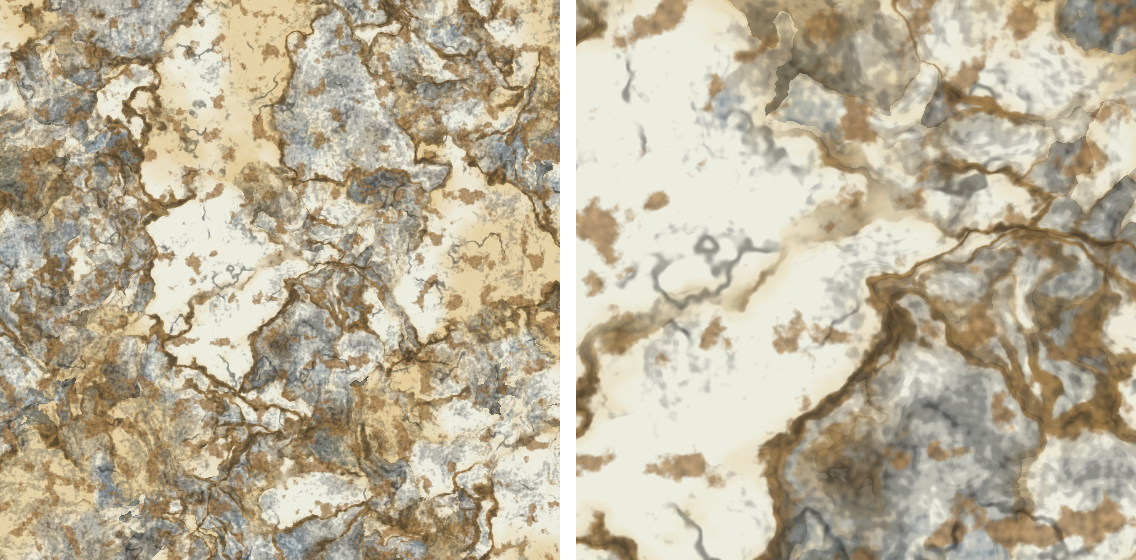
Left, the full canvas; right, a detail of the centre.
This texture is drawn by a WebGL 1 fragment shader. Its source:

```glsl
precision highp float;
// Brecciated rock: pale angular clasts set in broken chips and rusty veins.
// Warped Voronoi cells split over three sizes; gradient noise adds the
// mottling, iron stain, cracks and fine mineral grain.
uniform vec2 u_resolution;

#define CLAST_SCALE 4.2
#define SPLIT_RATIO 2.2
#define WHOLE_CHANCE 0.46
#define WARP 0.13
#define VEIN_WIDTH 0.0062
#define MOTTLE 0.62
#define GRAIN 0.17
#define STAIN_AMOUNT 0.55
#define BRIGHTNESS 0.64

vec2 hash2(vec2 p) {
  vec3 q = fract(p.xyx * vec3(0.1031, 0.1030, 0.0973));
  q += dot(q, q.yzx + 33.33);
  return fract((q.xx + q.yz) * q.zy);
}

float cornerSlope(vec2 cell, vec2 corner, vec2 f) {
  float angle = 6.2832 * hash2(cell + corner).x;
  return dot(vec2(cos(angle), sin(angle)), f - corner);
}

float gradientNoise(vec2 p) {
  vec2 i = floor(p), f = fract(p);
  vec2 u = f * f * f * (f * (f * 6.0 - 15.0) + 10.0);
  float low = mix(cornerSlope(i, vec2(0.0), f), cornerSlope(i, vec2(1.0, 0.0), f), u.x);
  float high = mix(cornerSlope(i, vec2(0.0, 1.0), f), cornerSlope(i, vec2(1.0), f), u.x);
  return 1.4 * mix(low, high, u.y);
}

float fbm(vec2 p) {
  float sum = 0.0, amplitude = 0.5;
  for (int i = 0; i < 5; i++) {
    sum += amplitude * gradientNoise(p);
    p = mat2(1.6, 1.2, -1.2, 1.6) * p + 19.7;
    amplitude *= 0.52;
  }
  return sum;
}

// Returns distance to the nearest cell border, then the cell id.
vec3 voronoi(vec2 p) {
  vec2 i = floor(p), f = fract(p), nearCell = vec2(0.0), nearRay = vec2(0.0);
  float nearest = 8.0;
  for (int y = -1; y <= 1; y++) {
    for (int x = -1; x <= 1; x++) {
      vec2 cell = vec2(float(x), float(y));
      vec2 ray = cell + hash2(i + cell) - f;
      float d = dot(ray, ray);
      if (d < nearest) { nearest = d; nearCell = cell; nearRay = ray; }
    }
  }
  float border = 8.0;
  for (int y = -2; y <= 2; y++) {
    for (int x = -2; x <= 2; x++) {
      vec2 cell = nearCell + vec2(float(x), float(y));
      vec2 ray = cell + hash2(i + cell) - f;
      vec2 between = ray - nearRay;
      if (dot(between, between) > 0.0001)
        border = min(border, dot(0.5 * (nearRay + ray), normalize(between)));
    }
  }
  return vec3(border, i + nearCell);
}

vec3 mineralRamp(float tone) {
  vec3 slate = vec3(0.35, 0.35, 0.34), grey = vec3(0.56, 0.56, 0.54);
  vec3 pale = vec3(0.75, 0.745, 0.705), chalk = vec3(0.93, 0.93, 0.875);
  vec3 color = mix(slate, grey, smoothstep(0.0, 0.34, tone));
  color = mix(color, pale, smoothstep(0.34, 0.60, tone));
  return mix(color, chalk, smoothstep(0.60, 0.88, tone));
}

void main() {
  vec2 uv = gl_FragCoord.xy / u_resolution.y;
  vec2 bend = vec2(fbm(uv * 4.5 + 3.0), fbm(uv * 4.5 + 41.0));
  vec2 ragged = vec2(fbm(uv * 19.0 + 7.0), fbm(uv * 19.0 + 63.0));
  vec2 p = uv + WARP * bend + 0.028 * ragged;

  // Whole clasts stop the loop; the others break into smaller chips.
  float scale = CLAST_SCALE, border = 1.0, level = 0.0;
  vec2 pick = vec2(0.0);
  for (int i = 0; i < 3; i++) {
    level = float(i);
    vec3 cell = voronoi(p * scale + 11.3 * level);
    border = min(border, cell.x / scale + 0.0018 * level);
    pick = hash2(cell.yz + 37.0 * (level + 1.0));
    if (pick.x < WHOLE_CHANCE) break;
    scale *= SPLIT_RATIO;
  }

  // Mineral tone from clast, cloudy patches and grain
  float cloud = fbm(uv * 11.0 + 5.0 * pick);
  float patches = fbm(uv * 34.0 + 8.0 * bend);
  float grain = gradientNoise(uv * 135.0) + 0.8 * gradientNoise(uv * 225.0 + 9.0);
  float tone = BRIGHTNESS + 0.10 - 0.10 * level + 0.48 * (pick.y - 0.5);
  tone += MOTTLE * (cloud + 0.85 * patches) + GRAIN * grain;
  vec3 color = mineralRamp(tone);
  color *= 1.0 + vec3(-0.09, -0.02, 0.06) * smoothstep(0.0, 0.3, fbm(uv * 8.0 + 77.0)) * (1.0 - smoothstep(0.4, 0.8, tone));

  // Iron stain: tan regions, halos round the veins and rusty blotches
  float region = fbm(uv * 3.2 + 23.0) + 0.5 * (fract(pick.x * 17.0 + pick.y) - 0.5);
  float halo = 1.0 - smoothstep(0.0, 0.024, border + 0.012 * patches);
  float stain = smoothstep(-0.02, 0.28, region) + 0.55 * halo;
  color *= mix(vec3(1.0), vec3(0.96, 0.86, 0.69), min(1.2, stain) * STAIN_AMOUNT * 1.5);
  float blotch = smoothstep(0.14, 0.32, fbm(uv * 27.0 + 51.0) + 0.12 * region + 0.03 * level);
  color = mix(color, vec3(0.58, 0.43, 0.25) * (1.0 + 0.2 * grain), 0.7 * blotch);

  // Fine dark cracks, present only in patches
  float crack = 1.0 - smoothstep(0.004, 0.05, abs(fbm(uv * 9.0 + 90.0)));
  color *= 1.0 - 0.38 * crack * smoothstep(0.0, 0.25, fbm(uv * 13.0 + 31.0));

  // Ragged ochre veins with dark cores
  float presence = smoothstep(-0.28, 0.10, fbm(uv * 6.0 + 14.0) - 0.07 * level);
  float width = VEIN_WIDTH * (1.0 + 1.5 * fbm(uv * 12.0 + 66.0));
  float distanceToCore = border + 0.004 * patches + 0.0006 * grain;
  float vein = 1.0 - smoothstep(width - 0.002, width + 0.0025, distanceToCore);
  float core = 1.0 - smoothstep(0.0, 0.5 * width + 0.001, distanceToCore);
  vec3 rust = mix(vec3(0.42, 0.34, 0.22), vec3(0.61, 0.47, 0.27), smoothstep(-0.35, 0.4, patches + 0.25 * grain));
  rust *= 1.0 - 0.28 * core;
  color = mix(color, rust, 0.9 * vein * presence);

  gl_FragColor = vec4(clamp(color, 0.0, 1.0), 1.0);
}
```
